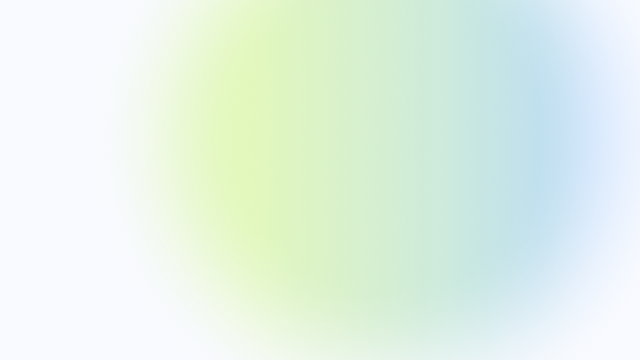
This background is drawn by a Shadertoy shader. Its source:

```glsl
const vec3 PAPER = vec3(0.973, 0.980, 0.997);
const vec3 LIME = vec3(0.887, 0.973, 0.735);
const vec3 LEAF = vec3(0.858, 0.949, 0.784);
const vec3 MINT = vec3(0.831, 0.933, 0.830);
const vec3 AQUA = vec3(0.785, 0.906, 0.882);
const vec3 SKY = vec3(0.755, 0.878, 0.935);
const vec3 PERIWINKLE = vec3(0.790, 0.880, 0.995);

float hash(float n) {
    n = fract(n * 0.1031);
    n *= n + 33.33;
    return fract(n * (n + n));
}

// Smooth one-dimensional value noise
float noise(float x) {
    float cell = floor(x);
    return mix(hash(cell), hash(cell + 1.0), smoothstep(0.0, 1.0, x - cell));
}

// Soft coverage of a disc, one inside and zero outside
float softDisc(vec2 p, vec2 center, float radius, float blur) {
    float edge = length(p - center) - radius;
    return 1.0 - smoothstep(-blur, blur, edge);
}

// Horizontal sweep from lime to periwinkle
vec3 sweep(float x) {
    vec3 color = mix(LIME, LEAF, smoothstep(0.65, 0.93, x));
    color = mix(color, MINT, clamp((x - 0.90) / 0.19, 0.0, 1.0));
    color = mix(color, AQUA, clamp((x - 1.09) / 0.22, 0.0, 1.0));
    color = mix(color, SKY, clamp((x - 1.31) / 0.19, 0.0, 1.0));
    return mix(color, PERIWINKLE, smoothstep(1.49, 1.72, x));
}

// Faint upright bands, fading away from a center line
float bands(float x, float center, float width) {
    float fade = 1.0 - smoothstep(0.0, width, abs(x - center));
    return (noise(x * 28.0) - 0.5) * fade;
}

void mainImage(out vec4 fragColor, in vec2 fragCoord) {
    // Height units, centered horizontally on a 16:9 layout
    vec2 p = fragCoord / iResolution.y;
    p.x += 0.5 * (16.0 / 9.0 - iResolution.x / iResolution.y);

    // Blurred disc over the pale ground
    float glow = softDisc(p, vec2(1.085, 0.618), 0.613, 0.215);
    vec3 tint = sweep(p.x) + 0.01 * bands(p.x, 1.14, 0.35);
    vec3 color = mix(PAPER, tint, glow);

    // Fine dither against visible steps
    float grain = hash(fragCoord.x + 131.0 * hash(fragCoord.y)) - 0.5;
    fragColor = vec4(color + grain / 255.0, 1.0);
}
```
